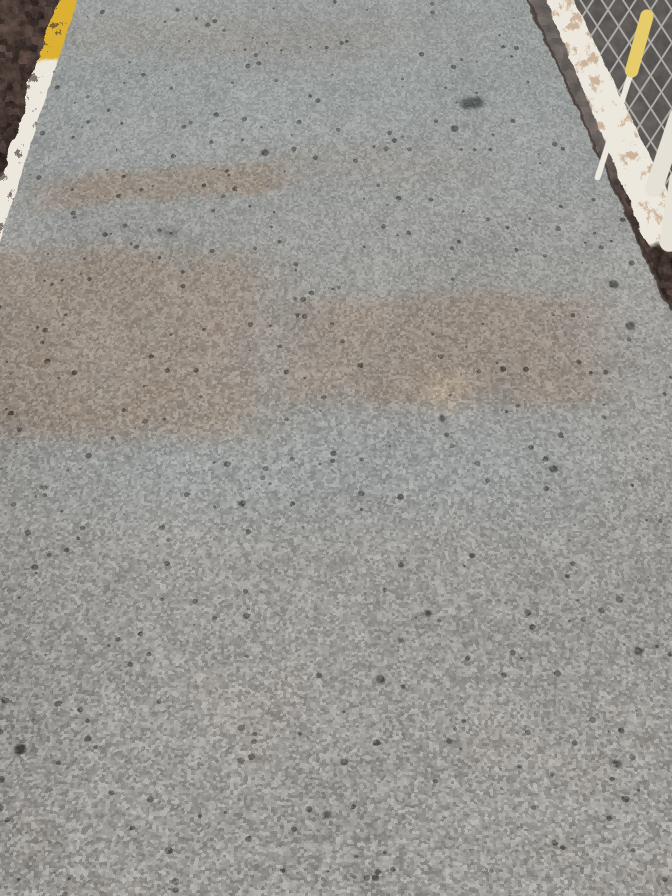
Reproduce this texture procedurally as a WebGL 1 fragment shader.

```glsl
precision highp float;
uniform vec2 u_resolution;

const vec3 CONCRETE = vec3(0.610, 0.604, 0.590);
const vec3 COOL_GREY = vec3(0.600, 0.622, 0.622);
const vec3 RUST_STAIN = vec3(0.592, 0.540, 0.490);
const vec3 SOIL = vec3(0.270, 0.220, 0.200);
const vec3 WHITE_PAINT = vec3(0.930, 0.910, 0.870);
const vec3 YELLOW_PAINT = vec3(0.860, 0.690, 0.200);
const vec3 HANDLE = vec3(0.900, 0.800, 0.420);
const vec3 FENCE_SHADE = vec3(0.370, 0.355, 0.345);
const vec3 WIRE = vec3(0.680, 0.670, 0.650);

vec2 hash2(vec2 c) {
  vec2 q = vec2(dot(c, vec2(127.1, 311.7)), dot(c, vec2(269.5, 183.3)));
  return fract(sin(q) * 43758.55);
}

// Cellular noise: x = distance to the nearest point, y = random tone of its cell
vec2 cells(vec2 p) {
  vec2 base = floor(p), best = vec2(9.0, 0.0);
  for (int j = -1; j <= 1; j++) {
    for (int i = -1; i <= 1; i++) {
      vec2 cell = base + vec2(float(i), float(j));
      vec2 rnd = hash2(cell);
      float d = length(cell + 0.15 + 0.7 * rnd - p);
      if (d < best.x) best = vec2(d, fract(rnd.x * 17.3 + rnd.y * 5.7));
    }
  }
  return best;
}

// Layered, warped sines, roughly -1 to 1
float mottle(vec2 p) {
  float sum = 0.0, amp = 0.5;
  for (int i = 0; i < 6; i++) {
    sum += amp * sin(p.x + 1.3 * sin(p.y * 0.8)) * cos(p.y + sin(p.x * 0.7));
    p = mat2(1.45, 1.15, -1.15, 1.45) * p + 2.7;
    amp *= 0.65;
  }
  return sum;
}

float inside(float d, float soft) { return 1.0 - smoothstep(-soft, soft, d); }

float patchMask(vec2 p, vec2 center, vec2 size, vec2 soft) {
  vec2 d = abs(p - center) - size;
  return inside(d.x, soft.x) * inside(d.y, soft.y);
}

float segment(vec2 p, vec2 a, vec2 b) {
  vec2 ab = b - a;
  return length(p - a - ab * clamp(dot(p - a, ab) / dot(ab, ab), 0.0, 1.0));
}

// Sparse dark pits: only cells with a high tone hold one
float pits(vec2 p, float rarity, float radius) {
  vec2 c = cells(p);
  return inside(c.x - radius * fract(c.y * 91.0), 0.06) * step(rarity, c.y);
}

vec3 pavement(vec2 p, vec2 ground) {
  float broad = mottle(p * 11.0), fine = mottle(p * 42.0 + 4.0);
  vec2 w = p + 0.010 * vec2(broad, mottle(p * 19.0 + 7.0)) + 0.003 * fine;

  // Cool far end and faint washes across the slab
  vec3 col = mix(CONCRETE, COOL_GREY, 0.75 * smoothstep(0.6, 0.9, p.y));
  col = mix(col, COOL_GREY, 0.6 * patchMask(w, vec2(0.36, 0.48), vec2(0.30, 0.06), vec2(0.14, 0.05)));
  col = mix(col, RUST_STAIN, 0.18 * smoothstep(0.0, 0.9, broad) * inside(p.y - 0.4, 0.2));

  // Rust-brown water stains
  float stain = 0.85 * patchMask(w, vec2(0.11, 0.615), vec2(0.19, 0.105), vec2(0.06, 0.022));
  stain = max(stain, 0.75 * patchMask(w, vec2(0.49, 0.61), vec2(0.18, 0.060), vec2(0.07, 0.016)));
  vec2 tilted = w - vec2(0.0, 0.10 * (w.x - 0.2));
  stain = max(stain, 0.85 * patchMask(tilted, vec2(0.19, 0.797), vec2(0.145, 0.017), vec2(0.05, 0.008)));
  stain = max(stain, 0.35 * patchMask(w, vec2(0.40, 0.815), vec2(0.12, 0.02), vec2(0.08, 0.02)));
  stain = max(stain, 0.35 * patchMask(w, vec2(0.25, 0.96), vec2(0.20, 0.02), vec2(0.12, 0.02)));
  col = mix(col, RUST_STAIN, stain * (0.85 + 0.25 * fine));
  col += vec3(0.09, 0.07, 0.04) * inside(length((w - vec2(0.49, 0.565)) * vec2(1.0, 1.5)) - 0.025, 0.035);
  col += 0.022 * broad + 0.014 * fine;
  col -= 0.045 * inside(p.x - 0.03, 0.12) * inside(p.y - 0.65, 0.15);

  // Aggregate grain, coarser near the viewer
  float near = 1.0 - 0.5 * p.y;
  col += 0.19 * near * (cells(ground * 250.0).y - 0.5);
  col += 0.07 * near * (cells(ground * 115.0 + 31.0).y - 0.5);
  col -= 0.20 * pits(ground * 75.0, 0.93, 0.36);
  col -= 0.25 * pits(ground * 22.0 + 9.0, 0.95, 0.17);
  float blots = inside(length((w - vec2(0.523, 0.889)) * vec2(1.0, 2.2)) - 0.012, 0.006);
  blots += 0.45 * inside(length((w - vec2(0.187, 0.742)) * vec2(1.0, 1.6)) - 0.010, 0.010);
  return col - 0.24 * blots;
}

void main() {
  vec2 p = gl_FragCoord.xy / u_resolution.y;
  p.x += 0.375 - 0.5 * u_resolution.x / u_resolution.y;
  float aa = 0.8 / u_resolution.y;
  float depth = 1.0 - 0.4 * p.y;
  vec2 ground = vec2((p.x - 0.375) / depth, -2.5 * log(depth) * 1.15);
  float rough = 0.004 * mottle(p * 75.0);
  float chips = mottle(p * 130.0 + 2.0);
  vec3 col = pavement(p, ground);
  vec3 earth = SOIL * (1.0 + 0.35 * chips + 0.5 * (cells(p * 140.0).y - 0.5));

  // Left kerb, painted white then yellow, with soil behind it
  float left = p.x - 0.007 - 0.32 * (p.y - 0.753) + 0.5 * rough;
  vec3 paint = mix(WHITE_PAINT, YELLOW_PAINT, smoothstep(0.930, 0.936, p.y + rough));
  paint = mix(paint, SOIL, 0.65 * smoothstep(0.40, 0.65, chips));
  col = mix(col, paint, inside(left, aa));
  col = mix(col, earth, inside(left + 0.021 + rough, aa));

  // Right verge: cracked edge, soil and shaded ground behind wire mesh
  float fall = 1.0 - p.y;
  float edge = 0.589 + 0.46 * fall - p.x + rough;
  col = mix(col, mix(earth, CONCRETE, 0.45 * smoothstep(0.75, 0.85, p.y)), inside(edge, aa));
  col = mix(col, SOIL, 0.8 * inside(abs(edge) - 0.0015, aa));
  float behind = 0.641 + 0.485 * fall - p.x + 0.5 * rough;
  vec2 weave = vec2(p.x + 0.65 * p.y, p.x - 0.65 * p.y) * 42.0;
  vec2 strand = abs(fract(weave) - 0.5);
  float wire = inside(min(strand.x, strand.y) - 0.055, 42.0 * aa);
  float upper = smoothstep(0.724, 0.730, p.y + rough);
  col = mix(col, mix(FENCE_SHADE * (1.0 + 0.15 * chips), WIRE, wire), inside(behind, aa) * upper);

  // Right kerb with worn paint
  float kerb = max(0.608 + 0.42 * fall - p.x + rough, -behind);
  vec3 worn = mix(WHITE_PAINT, vec3(0.74, 0.62, 0.50), 0.7 * smoothstep(0.1, 0.6, chips));
  col = mix(col, worn, inside(kerb, aa) * upper);

  // Gate posts, then the rod with its yellow handle
  float gate = min(segment(p, vec2(0.757, 0.87), vec2(0.730, 0.79)) - 0.010,
                   segment(p, vec2(0.758, 0.80), vec2(0.747, 0.73)) - 0.011);
  col = mix(col, WHITE_PAINT * 0.97, inside(gate, aa));
  col = mix(col, WHITE_PAINT, inside(segment(p, vec2(0.703, 0.915), vec2(0.667, 0.802)) - 0.0033, aa));
  col = mix(col, HANDLE, inside(segment(p, vec2(0.722, 0.982), vec2(0.705, 0.921)) - 0.0075, aa));
  gl_FragColor = vec4(clamp(col, 0.0, 1.0), 1.0);
}
```
